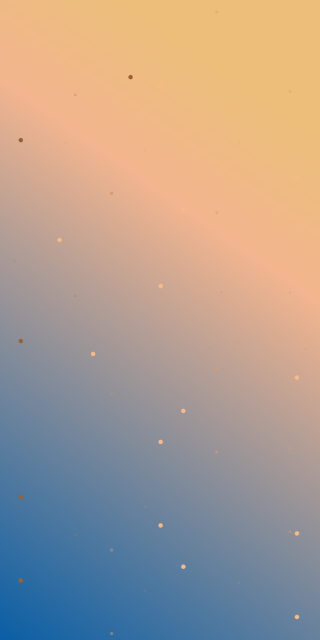
This background is drawn by a Shadertoy shader. Its source:

```glsl
const vec3 BLUE  = vec3(0.035, 0.37, 0.65);
const vec3 PEACH = vec3(0.95, 0.71, 0.56);
const vec3 GOLD  = vec3(0.925, 0.745, 0.478);
const vec3 DOT_DARK  = vec3(0.60, 0.38, 0.20);
const vec3 DOT_LIGHT = vec3(0.96, 0.73, 0.54);

const float GRADIENT_ANGLE = 0.611;  // clockwise from straight up, radians
const float PEACH_STOP = 0.65;
const float GOLD_STOP = 0.84;

const float LARGE_RADIUS = 0.0068;   // lengths are in canvas widths
const float SPECK_RADIUS = 0.0026;
const float SPECK_OPACITY = 0.16;
const float SPECK_CELLS = 4.0;
const float SPECK_DENSITY = 0.25;

// Vertical rhythm shared by every dot column
const float SHIFTS[4] = float[4](0.0, 0.628, 1.115, 1.376);

// Dot columns: x, depth of first dot, radius, tone (dark 0, light 1)
const vec4 COLUMNS[10] = vec4[10](
    vec4(0.065, 0.438, 0.0068, 0.0),
    vec4(0.502, 0.266, 0.0068, 1.0),
    vec4(0.573, 0.656, 0.0068, 1.0),
    vec4(0.928, 0.552, 0.0068, 1.0),
    vec4(0.349, 0.604, 0.0048, 0.5),
    vec4(0.235, 0.297, 0.0039, 0.2),
    vec4(0.677, 0.037, 0.0045, 0.7),
    vec4(0.906, 0.286, 0.0042, 0.7),
    vec4(0.746, 0.445, 0.0034, 0.6),
    vec4(0.452, 0.469, 0.0034, 0.6));

// Accents outside the rhythm: x, depth, tone
const vec3 ACCENTS[3] = vec3[3](
    vec3(0.408, 0.241, 0.0),
    vec3(0.186, 0.750, 1.0),
    vec3(0.291, 1.106, 1.0));

vec3 hash32(vec2 p) {
    vec3 q = fract(vec3(p.xyx) * vec3(0.1031, 0.1030, 0.0973));
    q += dot(q, q.yxz + 33.33);
    return fract((q.xxy + q.yzz) * q.zyx);
}

float disc(vec2 offset, float radius) {
    return clamp((radius - length(offset)) * iResolution.x + 0.5, 0.0, 1.0);
}

vec3 dotColor(float tone) {
    return mix(DOT_DARK, DOT_LIGHT, tone);
}

vec3 skyGradient(vec2 fragCoord) {
    vec2 direction = vec2(sin(GRADIENT_ANGLE), cos(GRADIENT_ANGLE));
    float t = dot(fragCoord, direction) / dot(iResolution.xy, direction);
    vec3 lower = mix(BLUE, PEACH, clamp(t / PEACH_STOP, 0.0, 1.0));
    return mix(lower, GOLD, clamp((t - PEACH_STOP) / (GOLD_STOP - PEACH_STOP), 0.0, 1.0));
}

void mainImage(out vec4 fragColor, in vec2 fragCoord) {
    vec3 color = skyGradient(fragCoord);

    // x from the left, y as depth below the top edge
    vec2 p = vec2(fragCoord.x, iResolution.y - fragCoord.y) / iResolution.x;

    // Faint scattered specks
    vec2 cell = floor(p * SPECK_CELLS);
    vec3 random = hash32(cell + 7.0);
    vec2 center = (cell + 0.15 + 0.7 * random.xy) / SPECK_CELLS;
    float present = step(random.z, SPECK_DENSITY);
    color = mix(color, DOT_DARK, present * SPECK_OPACITY * disc(p - center, SPECK_RADIUS));

    // Columns repeated along the rhythm; smaller dots are fainter
    for (int i = 0; i < COLUMNS.length(); i++) {
        vec4 column = COLUMNS[i];
        float opacity = smoothstep(0.002, LARGE_RADIUS, column.z);
        for (int j = 0; j < SHIFTS.length(); j++) {
            vec2 offset = p - column.xy - vec2(0.0, SHIFTS[j]);
            color = mix(color, dotColor(column.w), opacity * disc(offset, column.z));
        }
    }

    // Single accents
    for (int i = 0; i < ACCENTS.length(); i++) {
        vec3 accent = ACCENTS[i];
        color = mix(color, dotColor(accent.z), disc(p - accent.xy, LARGE_RADIUS));
    }

    fragColor = vec4(color, 1.0);
}
```
